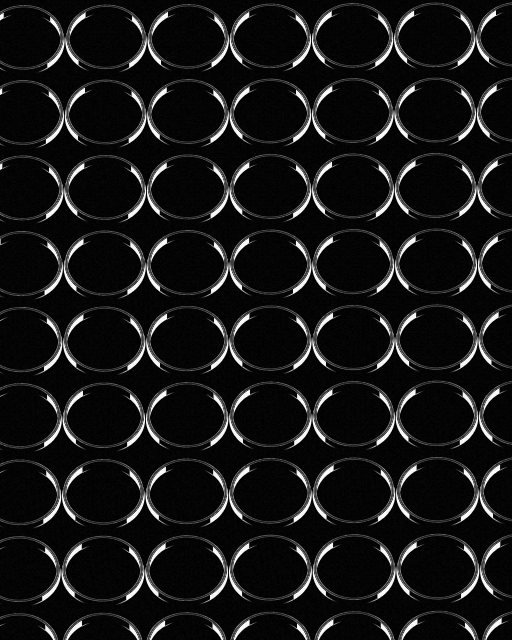
This pattern is drawn by a Shadertoy shader. Its source:

```glsl
// Rows of glossy glass rings on black, lit by white reflections on their walls
#define UNIT 0.0642         // half a column pitch in the top row, canvas heights
#define ROW_PITCH 0.1172    // spacing of the upper rows, canvas heights
#define ROW_GROWTH 0.00178  // widening of the rows towards the bottom
#define COL_GROWTH 0.0027   // widening of the columns per row
#define GRID_ORIGIN vec2(0.4225, 0.056)
#define TILT 0.006
#define RIM_OUTER vec2(0.96, 0.785)
#define RIM_INNER vec2(0.90, 0.735)
#define WALL vec2(0.99, 0.80)
#define WALL_DROP 0.11
#define INNER_DROP 0.15
#define GRAIN 0.025

float hash(vec2 p) {
    return fract(sin(dot(p, vec2(127.1, 311.7))) * 43758.5453);
}

// First-order signed distance to an ellipse of radii r
float ellipse(vec2 p, vec2 r) {
    float k = length(p / r);
    return k * (k - 1.0) / max(length(p / (r * r)), 0.001);
}

// Antialiased coverage of the region d < 0
float fill(float d, float px) {
    return clamp(0.5 - d / px, 0.0, 1.0);
}

// Antialiased coverage of a contour, dimmed when thinner than a pixel
float stroke(float d, float halfWidth, float px) {
    return clamp((halfWidth - abs(d)) / px + 0.5, 0.0, 1.0)
         * min(1.0, 2.0 * halfWidth / px + 0.25);
}

// Distance past the vertical cuts at x = left and x = right
float beyond(float x, float left, float right) {
    return max(left - x, x - right);
}

float ring(vec2 p, vec2 id, float px) {
    float outer = ellipse(p, RIM_OUTER);
    float inner = ellipse(p, RIM_INNER);
    float wall = ellipse(p + vec2(0.0, WALL_DROP), WALL);
    float innerWall = ellipse(p + vec2(0.0, INNER_DROP), RIM_INNER);
    float jitter = 0.03 * (hash(id) - 0.5);
    float side = smoothstep(0.2, 0.95, abs(p.x));

    // Grey rim with a fine line along each edge, brighter at the sides
    float wear = 0.75 + 0.5 * hash(floor(vec2(atan(p.y, p.x) * 14.0, 0.0)) + id);
    float rim = fill(max(outer, -inner), px) * mix(0.13, 0.24, side);
    rim = max(rim, stroke(outer + 0.01, 0.010, px) * mix(0.36, 0.55, side) * wear);
    rim = max(rim, stroke(inner - 0.004, 0.009, px) * mix(0.30, 0.62, side));

    // Upper reflections, inside the rim, with tapering tails
    float cut = beyond(p.x, -0.50 + jitter, 0.63 + jitter);
    float crescent = max(inner + 0.012, -innerWall);
    float shade = mix(0.45, 0.97, smoothstep(-0.2, 0.12, p.y));
    float light = fill(max(crescent, -cut), px) * shade;
    float tail = smoothstep(-0.24, 0.0, cut) * step(0.0, p.y);
    light = max(light, stroke(innerWall, 0.009, px) * tail * fill(cut, px) * 0.7);

    // Lower reflections, outside the rim
    cut = beyond(p.x, -0.67 + jitter, 0.56 + jitter);
    crescent = max(wall, 0.008 - outer);
    light = max(light, fill(max(crescent, -cut), px) * 0.97);
    tail = smoothstep(-0.30, 0.0, cut) * step(p.y, 0.0);
    light = max(light, stroke(wall + 0.01, 0.012, px) * tail * fill(cut, px) * 0.75);

    return max(rim, light);
}

void mainImage(out vec4 fragColor, in vec2 fragCoord) {
    vec2 uv = fragCoord / iResolution.y;
    vec2 q = vec2(uv.x, 1.0 - uv.y) - GRID_ORIGIN;

    // Rows spread slightly downwards; columns spread from the grid origin
    float d = (q.y + TILT * q.x) / ROW_PITCH;
    float rowCoord = d - ROW_GROWTH * d * d;
    float row = floor(rowCoord + 0.5);
    float unit = UNIT * (1.0 + COL_GROWTH * row);
    float colCoord = q.x / (2.0 * unit);
    float col = floor(colCoord + 0.5);
    float rowScale = ROW_PITCH * (1.0 + 2.0 * ROW_GROWTH * row) / unit;
    vec2 p = vec2((colCoord - col) * 2.0, (row - rowCoord) * rowScale);

    float px = 1.0 / (iResolution.y * unit);
    float tone = max(0.015, ring(p, vec2(col, row), px));

    // Film grain
    float grain = hash(floor(uv * 512.0)) - 0.5;
    tone += grain * GRAIN * (1.0 + tone);
    fragColor = vec4(vec3(clamp(tone, 0.0, 1.0)), 1.0);
}
```
